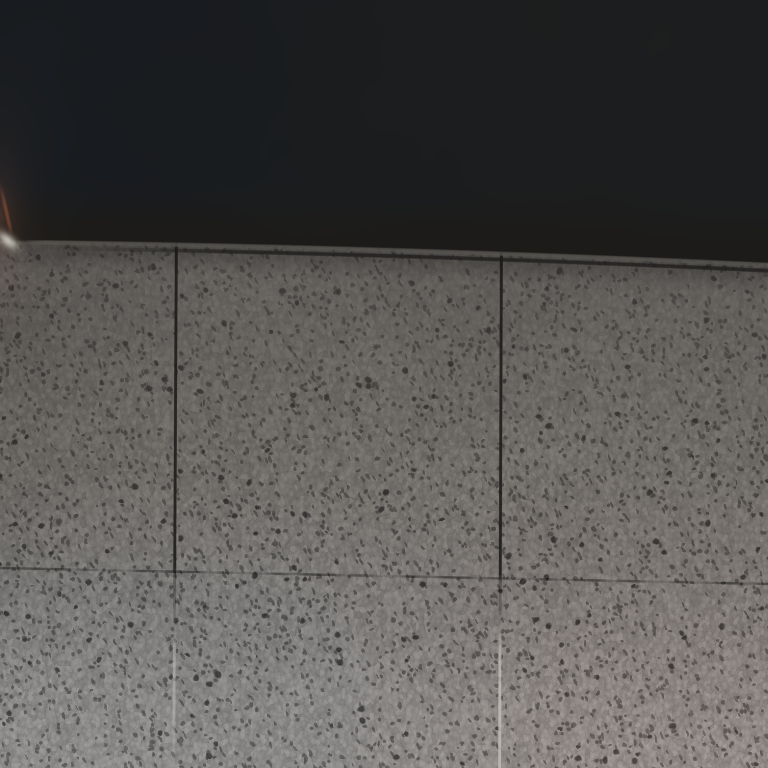
Reproduce this texture procedurally as a Shadertoy shader.

```glsl
vec2 hash22(vec2 p) {
    vec3 q = fract(p.xyx * vec3(0.1031, 0.1030, 0.0973));
    q += dot(q, q.yzx + 33.33);
    return fract((q.xx + q.yz) * q.zy);
}

// Returns distance to the nearest cell point and that cell's random value.
vec2 cellular(vec2 p) {
    vec2 cell = floor(p), local = fract(p);
    vec2 nearest = vec2(9.0, 0.0);
    for (int y = -1; y <= 1; y++) {
        for (int x = -1; x <= 1; x++) {
            vec2 offset = vec2(x, y);
            vec2 point = hash22(cell + offset);
            float d = length(offset + point - local);
            if (d < nearest.x) nearest = vec2(d, hash22(cell + offset + 71.7).x);
        }
    }
    return nearest;
}

float layeredSines(vec2 p) {
    float sum = 0.0, weight = 0.5;
    for (int i = 0; i < 4; i++) {
        sum += weight * sin(p.x + 1.7 * sin(p.y)) * cos(p.y - 1.3 * sin(p.x));
        p = mat2(1.5, 1.1, -1.1, 1.5) * p + 2.3;
        weight *= 0.55;
    }
    return sum;
}

float line(float d, float halfWidth, float blur) {
    return 1.0 - smoothstep(halfWidth, halfWidth + blur, abs(d));
}

// Sparse dark chips; density is the fraction of occupied cells.
float chips(vec2 p, float scale, float density, float radius) {
    vec2 c = cellular(p * scale);
    float size = radius * (0.65 + 0.35 * c.y / density);
    return step(c.y, density) * (1.0 - smoothstep(size * 0.45, size, c.x));
}

vec3 stone(vec2 uv) {
    // Brightness rises towards the viewer, with a cool left and warm right.
    float light = mix(0.535, 0.435, smoothstep(0.0, 0.38, uv.y));
    light = mix(light, 0.365, smoothstep(0.3, 0.68, uv.y));
    light -= 0.035 * smoothstep(0.25, 0.0, uv.x) * smoothstep(0.1, 0.5, uv.y);
    light += 0.014 * layeredSines(uv * 9.0);
    vec3 warm = vec3(1.025, 0.99, 0.955);
    vec3 cool = vec3(1.0, 0.995, 0.985);
    vec3 pink = vec3(1.035, 0.985, 0.96);
    vec3 tint = mix(warm, mix(cool, pink, smoothstep(0.3, 0.8, uv.x)), smoothstep(0.45, 0.1, uv.y));

    // Fine grain, short veins and two sizes of chips.
    vec2 warped = uv + 0.003 * vec2(layeredSines(uv * 95.0), layeredSines(uv.yx * 88.0 + 4.0));
    vec2 grain = cellular(warped * vec2(185.0, 135.0));
    float speckle = 0.09 * (grain.y - 0.5) + 0.08 * (0.45 - grain.x);
    speckle += 0.035 * layeredSines(uv * vec2(250.0, 190.0));
    float contrast = mix(1.05, 0.75, smoothstep(0.3, 0.68, uv.y));
    float dark = 0.32 * chips(warped + 0.37, 115.0, 0.24, 0.48);
    dark = max(dark, 0.5 * chips(warped, 62.0, 0.07, 0.36));
    vec2 slanted = mat2(0.9, -0.4, 0.4, 0.9) * warped;
    dark = max(dark, 0.3 * chips(slanted * vec2(1.7, 0.75), 85.0, 0.22, 0.42));
    return light * tint * (1.02 + speckle * contrast * 1.6) * (1.0 - dark * contrast);
}

vec3 addJoints(vec3 color, vec2 uv, float blur) {
    float rowY = 0.2604 - 0.0208 * uv.x;
    float upper = smoothstep(rowY - 0.006, rowY + 0.006, uv.y);
    float broken = 0.65 + 0.35 * sin(uv.x * 37.0 + 2.0 * sin(uv.x * 71.0));
    color *= 1.0 - 0.4 * broken * line(uv.y - rowY, 0.0007, blur);
    for (int i = 0; i < 2; i++) {
        float k = float(i);
        float x = mix(0.2262, 0.6505, k) + 0.005 * uv.y * mix(1.0, 0.7, k);
        float seam = line(uv.x - x, 0.0010, blur);
        color = mix(color, vec3(0.105, 0.105, 0.10), seam * upper * 0.88);
        // Below the cross joint the seams catch the light.
        float glow = mix(smoothstep(0.0, 0.09, uv.y) * 0.4 + 0.12, 0.8, k);
        glow *= smoothstep(0.22, 0.12, uv.y);
        color = mix(color, vec3(0.77, 0.75, 0.73), seam * glow);
        color *= 1.0 - 0.25 * seam * (1.0 - upper) * smoothstep(0.15, 0.23, uv.y);
    }
    return color;
}

vec3 darkPanel(vec2 uv, float height) {
    vec3 color = mix(vec3(0.095, 0.107, 0.122), vec3(0.110, 0.114, 0.117), smoothstep(0.1, 0.75, uv.x));
    color = mix(vec3(0.112, 0.106, 0.097), color, smoothstep(0.0, 0.09, height));
    return color + 0.003 * layeredSines(uv * 8.0);
}

vec3 addGlint(vec3 color, vec2 uv) {
    vec2 p = uv - vec2(0.010, 0.687);
    p.y += 0.55 * p.x;
    float core = exp(-dot(p * vec2(75.0, 115.0), p * vec2(75.0, 115.0)));
    float halo = exp(-length((uv - vec2(0.0, 0.72)) * vec2(48.0, 18.0)));
    float streak = line(uv.x - 0.014 + (uv.y - 0.70) * 0.23, 0.0008, 0.003);
    streak *= smoothstep(0.69, 0.71, uv.y) * smoothstep(0.77, 0.73, uv.y);
    color += vec3(0.16, 0.09, 0.06) * halo + vec3(0.20, 0.08, 0.04) * streak;
    return mix(color, vec3(0.79, 0.78, 0.74), core * 0.9);
}

void mainImage(out vec4 fragColor, in vec2 fragCoord) {
    vec2 uv = fragCoord / iResolution.xy;
    float blur = max(0.0018, 1.0 / iResolution.y);
    float edgeY = 0.686 - 0.012 * uv.x - 0.018 * uv.x * uv.x;
    float height = uv.y - edgeY;

    vec3 color = addJoints(stone(uv), uv, blur);
    color *= 1.0 - 0.22 * smoothstep(-0.045, -0.005, height);
    color = mix(color, darkPanel(uv, height), smoothstep(-0.002, 0.003, height));

    // Pale trim above a narrow contact shadow.
    float trim = line(height + 0.001, 0.0012, 0.003) * smoothstep(0.025, 0.06, uv.x);
    color = mix(color, vec3(0.34, 0.33, 0.31), trim * 0.75);
    float shadow = line(height + 0.0085, 0.0012, 0.0025) * smoothstep(0.03, 0.35, uv.x);
    color = mix(color, vec3(0.12, 0.115, 0.11), shadow * 0.8);
    fragColor = vec4(clamp(addGlint(color, uv), 0.0, 1.0), 1.0);
}
```
